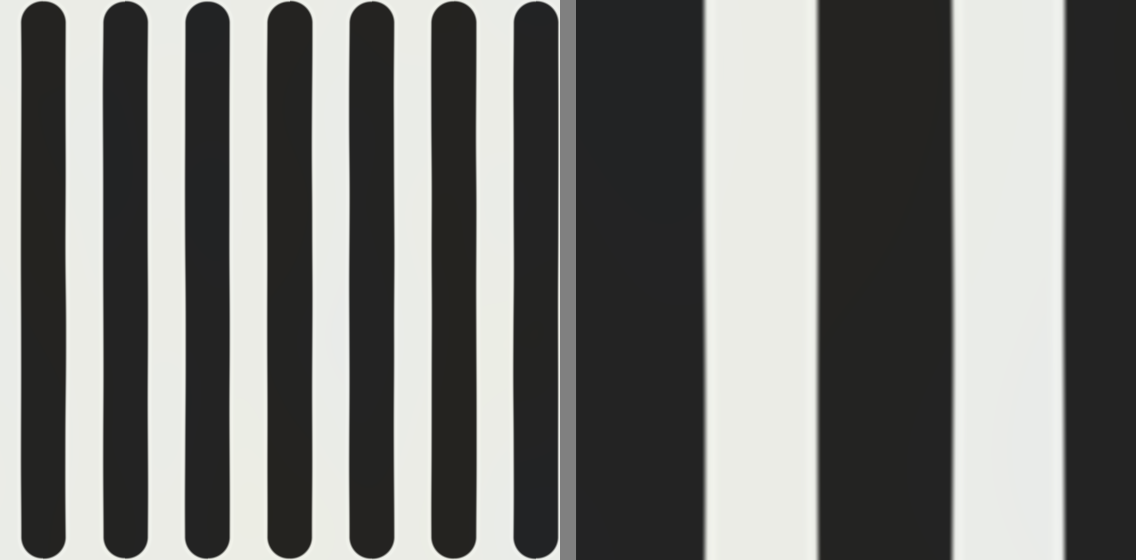
Left: the whole. Right: its middle third, enlarged.
A three.js fragment shader for this pattern:

```glsl
// Seven tall dark bars with rounded ends on a pale ground, faintly uneven in edge and tone.
#define BARS 7.0
#define PITCH 0.1466
#define FIRST_X 0.0775
#define HALF_SIZE vec2(0.0398, 0.4974)
#define CORNER 0.0385
#define SOFTNESS 0.0024
#define WAVER 0.0007
#define HALO 0.022
#define INK vec3(0.138, 0.139, 0.134)
#define GROUND vec3(0.920, 0.926, 0.904)

varying vec2 vUv;

float hash(float n) {
  return fract(sin(n * 12.9898) * 43758.547);
}

vec2 gradientAt(vec2 cell) {
  float angle = 6.28319 * hash(dot(cell, vec2(1.0, 57.31)));
  return vec2(cos(angle), sin(angle));
}

float gradientNoise(vec2 p) {
  vec2 i = floor(p), f = fract(p);
  vec2 u = f * f * f * (f * (f * 6.0 - 15.0) + 10.0);
  vec2 e = vec2(1.0, 0.0);
  float low = mix(dot(gradientAt(i), f),
                  dot(gradientAt(i + e.xy), f - e.xy), u.x);
  float high = mix(dot(gradientAt(i + e.yx), f - e.yx),
                   dot(gradientAt(i + e.xx), f - e.xx), u.x);
  return mix(low, high, u.y);
}

float roundedBox(vec2 p, vec2 halfSize, float radius) {
  vec2 q = abs(p) - halfSize + radius;
  return length(max(q, 0.0)) + min(max(q.x, q.y), 0.0) - radius;
}

void main() {
  // Nearest bar and position relative to its centre
  float bar = clamp(floor((vUv.x - FIRST_X) / PITCH + 0.5), 0.0, BARS - 1.0);
  vec2 p = vUv - vec2(FIRST_X + bar * PITCH, 0.5);

  // Slight wander of each side and small difference in width
  float side = step(0.0, p.x);
  float wander = gradientNoise(vec2(bar * 2.0 + side + 0.5, vUv.y * 5.0));
  float d = roundedBox(p, HALF_SIZE, CORNER);
  d += WAVER * (2.0 * wander + hash(bar + 3.0) - 0.5);

  // Drifting warm and cool tints
  float drift = gradientNoise(vUv * vec2(5.0, 3.0) + 7.3);
  vec3 ground = GROUND + drift * vec3(0.008, 0.005, -0.014);
  float tint = hash(bar + 11.0) - 0.5 + drift;
  vec3 ink = INK + tint * vec3(0.006, 0.0, -0.014);

  // Thin light fringe outside the edge
  float fringe = (d - 2.0 * SOFTNESS) / SOFTNESS;
  ground += HALO * exp(-fringe * fringe);

  float cover = 1.0 - smoothstep(-SOFTNESS, SOFTNESS, d);
  gl_FragColor = vec4(mix(ground, ink, cover), 1.0);
}
```
